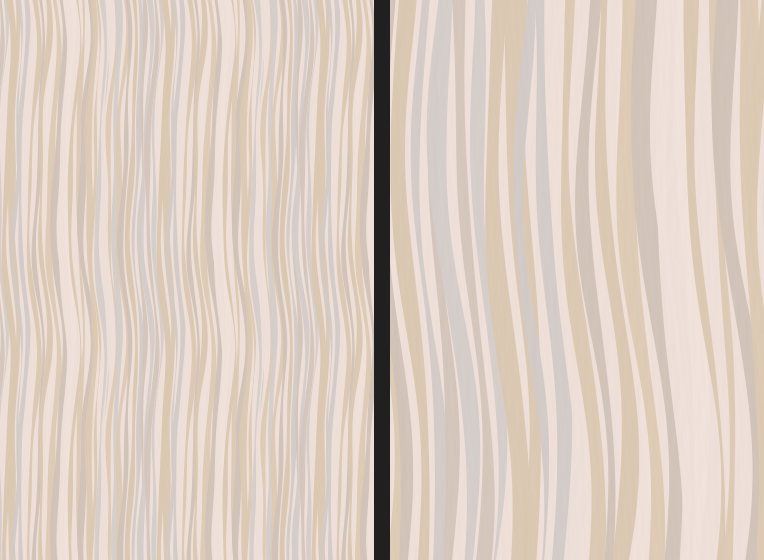
Left: the whole. Right: its middle third, enlarged.
Reproduce this pattern procedurally as a Shadertoy shader.

```glsl
// Hand-drawn vertical stripes in tan, taupe and lilac grey on a blush ground.
// Each stripe is one cell of a repeating row; periodic sines sway its centre
// and swell or pinch its width, so neighbours taper, touch and overlap.

const float TAU = 6.2831853;
const float STRIPES = 30.0;             // stripes in one repeat
const vec2 REPEAT = vec2(0.414, 0.83);  // repeat size in canvas widths

vec4 hash4(float n) {
    return fract(sin(n * vec4(12.99, 39.35, 73.16, 51.73) + vec4(1.3, 4.1, 2.7, 6.2)) * 4375.85);
}

vec3 stripeColor(float pick) {
    if (pick < 0.46) return vec3(0.857, 0.785, 0.695);  // tan
    if (pick < 0.66) return vec3(0.825, 0.798, 0.785);  // lilac grey
    if (pick < 0.86) return vec3(0.825, 0.768, 0.728);  // taupe
    return vec3(0.935, 0.878, 0.853);                   // blush
}

// Fine fibres running along the stripes
float fibre(vec2 p) {
    float bend = sin(p.y * 31.0 + p.x * 47.0);
    return sin(p.x * 810.0 + bend * 2.0) * sin(p.y * 63.0 + p.x * 190.0)
         + 0.6 * sin(p.x * 1370.0 - bend * 3.0) * sin(p.y * 118.0 - p.x * 260.0);
}

void mainImage(out vec4 fragColor, in vec2 fragCoord) {
    vec2 p = fragCoord / iResolution.x;
    float angle = p.y / REPEAT.y * TAU;

    // Sway shared by the whole row
    float sway = 0.010 * sin(angle + 0.6) + 0.004 * sin(2.0 * angle + 2.0);
    float x = (p.x + sway) / REPEAT.x * STRIPES;
    float pixel = STRIPES / (REPEAT.x * iResolution.x);

    vec3 color = vec3(0.932, 0.873, 0.848);

    // Paint the nearby stripes from left to right
    for (int j = -2; j <= 2; j++) {
        float cell = floor(x) + float(j);
        float id = mod(cell, STRIPES) + 1.0;
        vec4 shape = hash4(id);
        vec4 wave = hash4(id + 57.0);

        float center = cell + 0.5 + 0.45 * (shape.x - 0.5)
                     + 0.32 * sin(angle + TAU * wave.x)
                     + 0.13 * sin(2.0 * angle + TAU * wave.y);
        float halfWidth = mix(0.22, 0.58, shape.y)
                        + 0.13 * sin(angle + TAU * wave.z)
                        + 0.08 * sin(3.0 * angle + TAU * wave.w);

        float cover = clamp((halfWidth - abs(x - center)) / pixel + 0.5, 0.0, 1.0);
        vec3 paint = stripeColor(shape.z) + 0.02 * (shape.w - 0.5);
        color = mix(color, paint, cover * 0.95);
    }

    color += 0.004 * fibre(p);
    fragColor = vec4(color, 1.0);
}
```
